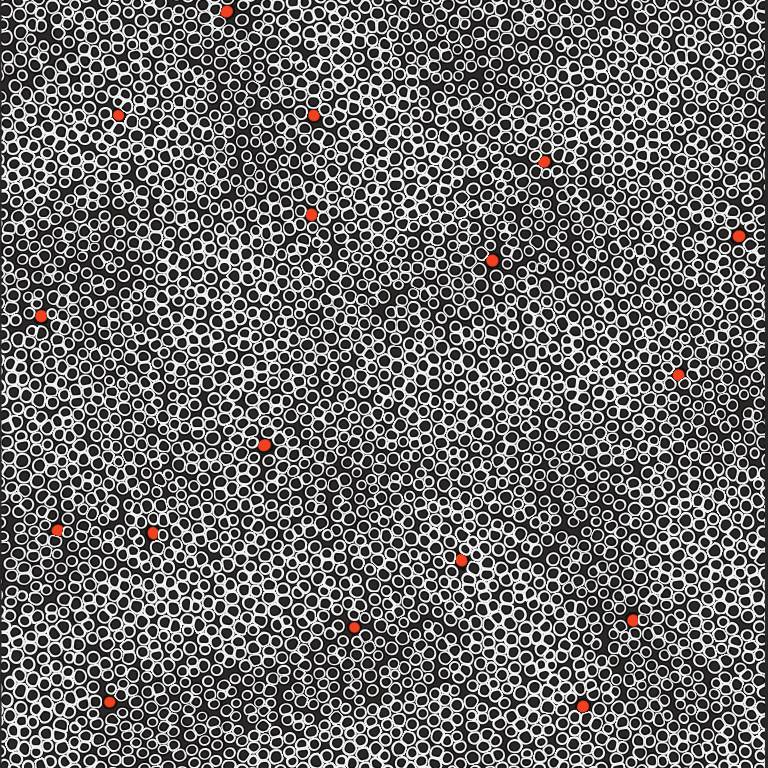
A Shadertoy shader for this pattern:

```glsl
// Tightly packed hand-drawn white rings on near-black, with a few scattered red pebbles.

const float CELLS       = 54.0;   // ring spacings across the canvas
const float ROW_HEIGHT  = 0.866;  // row spacing of the hexagonal layout
const float TILT        = 0.41;   // turn of the layout, in radians
const float WARP        = 0.20;   // slow bending of the layout, in cells
const float JITTER      = 0.28;   // radius of the site displacement, in cells
const float ROUNDING    = 0.048;  // corner softness of each ring
const float RING_INSET  = 0.030;  // stroke centre, measured in from the cell border
const float HALF_STROKE = 0.069;  // half the stroke width
const float WOBBLE      = 0.008;  // unevenness of the stroke
const vec2  SIZE_RANGE  = vec2(0.37, 0.55); // limit on the pebble radius
const float PATCH_SIZE  = 0.030;  // slow change of the radius across the canvas
const float PATCH_WIDTH = 0.010;  // slow change of the stroke across the canvas
const float BLOCK       = 14.0;   // one red pebble per block of cells
const float BLOCK_EDGE  = 2.0;    // cells kept free at the block border
const float RED_RADIUS  = 0.43;   // size of a red pebble, in cells
const vec2  MARGIN      = vec2(0.002, 0.004); // dark strip left and right

const vec3 INK_DEEP = vec3(0.080, 0.062, 0.062);
const vec3 INK_SOFT = vec3(0.165, 0.152, 0.154);
const vec3 CHALK    = vec3(0.945, 0.955, 0.955);
const vec3 RED      = vec3(0.940, 0.260, 0.130);
const vec3 RED_DARK = vec3(0.780, 0.190, 0.100);

vec2 hash2(vec2 p) {
    vec3 q = fract(p.xyx * vec3(0.1031, 0.1030, 0.0973));
    q += dot(q, q.yzx + 33.33);
    return fract((q.xx + q.yz) * q.zy);
}

// Site of a hexagonal layout, moved at random within a disc.
vec2 site(vec2 id) {
    vec2 h = hash2(id);
    float angle = 6.2832 * h.x;
    vec2 lattice = vec2(id.x + 0.5 * mod(id.y, 2.0) + 0.25, (id.y + 0.5) * ROW_HEIGHT);
    return lattice + JITTER * sqrt(h.y) * vec2(cos(angle), sin(angle));
}

// Cell that owns the point.
vec2 nearestCell(vec2 p) {
    vec2 base = floor(p / vec2(1.0, ROW_HEIGHT)), best = base;
    float bestDist = 1e3;
    for (int y = -2; y <= 2; y++)
    for (int x = -2; x <= 2; x++) {
        vec2 id = base + vec2(x, y), toSite = site(id) - p;
        float dist = dot(toSite, toSite);
        if (dist < bestDist) { bestDist = dist; best = id; }
    }
    return best;
}

// Slow layered sines, about -1 to 1.
float patches(vec2 p) {
    return 0.5 * sin(0.31 * p.x + 1.7 * sin(0.23 * p.y)) + 0.5 * sin(0.37 * p.y + 1.9 * sin(0.19 * p.x));
}

// Depth inside a rounded pebble: smooth minimum of cell borders and a circle.
float pebbleDepth(vec2 p, vec2 id) {
    vec2 centre = site(id);
    float radius = mix(SIZE_RANGE.x, SIZE_RANGE.y, hash2(id + 71.0).x) + PATCH_SIZE * patches(centre);
    float sum = exp((length(p - centre) - radius) / ROUNDING);
    for (int y = -2; y <= 2; y++)
    for (int x = -2; x <= 2; x++) {
        if (x == 0 && y == 0) continue;
        vec2 other = site(id + vec2(x, y));
        float border = dot(0.5 * (centre + other) - p, normalize(other - centre));
        sum += exp(-border / ROUNDING);
    }
    return -ROUNDING * log(sum);
}

// True for the single red cell picked in each block.
bool isRed(vec2 id) {
    vec2 block = floor(id / BLOCK);
    vec2 pick = floor(hash2(block + 19.0) * (BLOCK - 2.0 * BLOCK_EDGE));
    return distance(id, block * BLOCK + BLOCK_EDGE + pick) < 0.5;
}

// Anti-aliased coverage of a signed depth.
float coverage(float depth, float pixel) {
    return clamp(depth / pixel + 0.5, 0.0, 1.0);
}

void mainImage(out vec4 fragColor, in vec2 fragCoord) {
    float side = min(iResolution.x, iResolution.y);
    float pixel = CELLS / side;
    vec2 uv = fragCoord / side;

    // Turn and bend the layout so that no rows show
    vec2 p = mat2(cos(TILT), sin(TILT), -sin(TILT), cos(TILT)) * uv * CELLS;
    p += WARP * sin(0.29 * p.yx + 1.3 * sin(0.17 * p + vec2(0.0, 2.0)));

    vec2 id = nearestCell(p);
    float depth = pebbleDepth(p, id);

    // Stroke with a slightly uneven hand; neighbours share it where they touch
    float wobble = WOBBLE * (sin(p.x * 4.1 + 2.0 * sin(p.y * 2.3)) + sin(p.y * 4.7 + p.x));
    float halfWidth = HALF_STROKE + wobble + PATCH_WIDTH * patches(p);
    float fromStroke = abs(depth - RING_INSET);
    float stroke = coverage(halfWidth - fromStroke, pixel);

    // Ink is a little lighter away from the strokes
    vec3 ink = mix(INK_DEEP, INK_SOFT, smoothstep(0.16, 0.20, fromStroke));
    float redDepth = min(depth, RED_RADIUS - distance(p, site(id)));
    vec3 fill = mix(RED_DARK, RED, smoothstep(0.0, 0.09, redDepth));
    vec3 color = isRed(id) ? mix(ink, fill, coverage(redDepth, pixel)) : mix(ink, CHALK, stroke);

    // Dark strips at the sides
    float fromSide = min(uv.x - MARGIN.x, iResolution.x / side - uv.x - MARGIN.y);
    color = mix(INK_SOFT, color, coverage(fromSide * CELLS, pixel));
    fragColor = vec4(color, 1.0);
}
```
